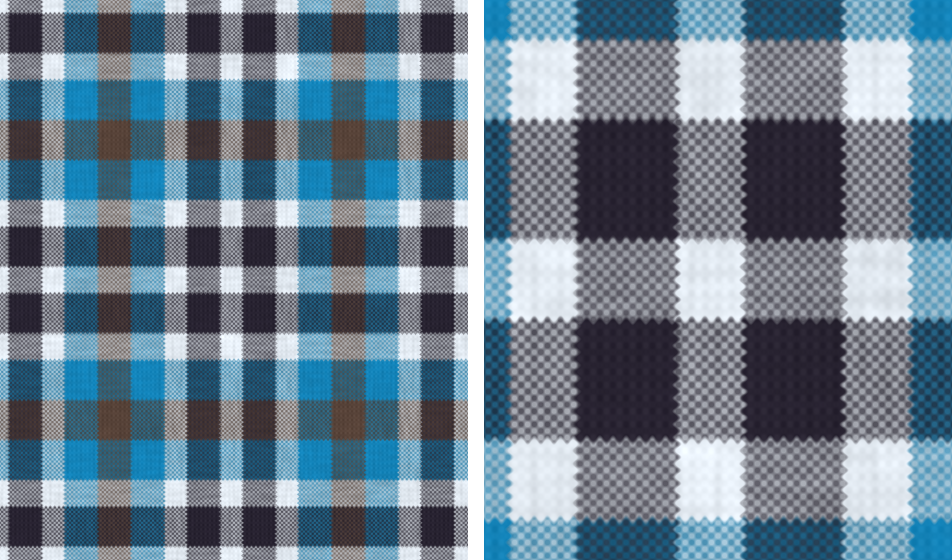
Left: the whole. Right: its middle third, enlarged.
A Shadertoy shader for this texture:

```glsl
// Woven check cloth: one symmetric stripe sequence colours both the warp and the weft.
// A soft plain weave picks which yarn shows, giving solid squares where equal colours
// cross and speckled blends elsewhere. Wrapping gradient noise adds uneven yarn.

const float TAU = 6.2831853;
const vec2 REPEATS = vec2(2.0, 2.0);
const vec2 YARNS = vec2(107.0, 128.0);   // over-under cycles across the canvas
const float SETT = 21.0;                 // stripe units in one repeat
const vec2 PHASE = vec2(10.73, 10.5);    // offset of the brown stripe, in stripe units

const vec3 WHITE = vec3(0.89, 0.92, 0.95);
const vec3 BLUE = vec3(0.075, 0.515, 0.725);
const vec3 BROWN = vec3(0.34, 0.26, 0.22);
const vec3 NAVY = vec3(0.155, 0.135, 0.19);

// Random unit vector for a lattice point
vec2 gradientAt(vec2 cell, vec2 period) {
    vec2 p = mod(cell, period);
    vec3 q = fract(p.xyx * vec3(0.1031, 0.1030, 0.0973));
    q += dot(q, q.yzx + 33.33);
    float angle = TAU * fract((q.x + q.y) * q.z);
    return vec2(cos(angle), sin(angle));
}

// Gradient noise that wraps after "period" cells
float gradientNoise(vec2 p, vec2 period) {
    vec2 i = floor(p), f = p - i;
    vec2 w = f * f * f * (f * (f * 6.0 - 15.0) + 10.0);
    vec2 e = vec2(1.0, 0.0);
    float a = dot(gradientAt(i, period), f);
    float b = dot(gradientAt(i + e.xy, period), f - e.xy);
    float c = dot(gradientAt(i + e.yx, period), f - e.yx);
    float d = dot(gradientAt(i + e.xx, period), f - e.xx);
    return mix(mix(a, b, w.x), mix(c, d, w.x), w.y);
}

float wrappedNoise(vec2 uv, vec2 cells) {
    return gradientNoise(uv * cells, cells);
}

// Yarn colour at a stripe coordinate, mirrored about the brown stripe
vec3 stripeColour(float s, float blur) {
    float d = abs(mod(s + 0.5 * SETT, SETT) - 0.5 * SETT);
    vec3 colour = mix(BROWN, BLUE, smoothstep(1.5 - blur, 1.5 + blur, d));
    colour = mix(colour, WHITE, smoothstep(4.5 - blur, 4.5 + blur, d));
    colour = mix(colour, NAVY, smoothstep(6.5 - blur, 6.5 + blur, d));
    return mix(colour, WHITE, smoothstep(9.5 - blur, 9.5 + blur, d));
}

void mainImage(out vec4 fragColor, in vec2 fragCoord) {
    vec2 uv = fragCoord / iResolution.xy;

    // Weave: positive where the warp lies on top, negative where the weft does
    vec2 wave = cos(TAU * uv * YARNS);
    vec2 cyclesPerPixel = YARNS / iResolution.xy;
    float detail = 1.0 - smoothstep(0.3, 0.5, max(cyclesPerPixel.x, cyclesPerPixel.y));
    float irregular = wrappedNoise(uv, vec2(90.0, 108.0));
    float weave = detail * clamp(1.8 * wave.x * wave.y + 0.35 * irregular, -1.0, 1.0);

    // Stripes, with edges toothed by the crossing yarns
    vec2 unitsAcross = SETT * REPEATS;
    vec2 teeth = 0.2 * detail * wave.yx / YARNS;
    vec2 stripe = (uv + teeth) * unitsAcross + PHASE;
    vec2 blur = 0.8 * unitsAcross / iResolution.xy + 0.06;
    vec3 warp = stripeColour(stripe.x, blur.x);
    vec3 weft = stripeColour(stripe.y, blur.y);

    // Yarn wear: streaks along each direction and a faint broad mottling
    float warpStreak = wrappedNoise(uv, vec2(107.0, 24.0));
    float weftStreak = wrappedNoise(uv, vec2(20.0, 128.0));
    float mottle = wrappedNoise(uv, vec2(9.0, 11.0));

    // Blend the yarns; unlike colours shade each other in the gaps
    float warpShare = 0.5 + 0.19 * weave + 0.06 * (warpStreak - weftStreak);
    vec3 cloth = mix(weft, warp, warpShare);
    float unlike = smoothstep(0.1, 0.6, length(warp - weft));
    cloth = mix(cloth, vec3(dot(cloth, vec3(0.3, 0.6, 0.1))), 0.12 * unlike);
    cloth *= 1.0 - 0.05 * unlike;
    cloth *= 1.0 + 0.06 * (warpStreak + weftStreak) + 0.05 * mottle;
    cloth += 0.012 * (weave + detail * wave.x);

    fragColor = vec4(clamp(cloth, 0.0, 1.0), 1.0);
}
```
